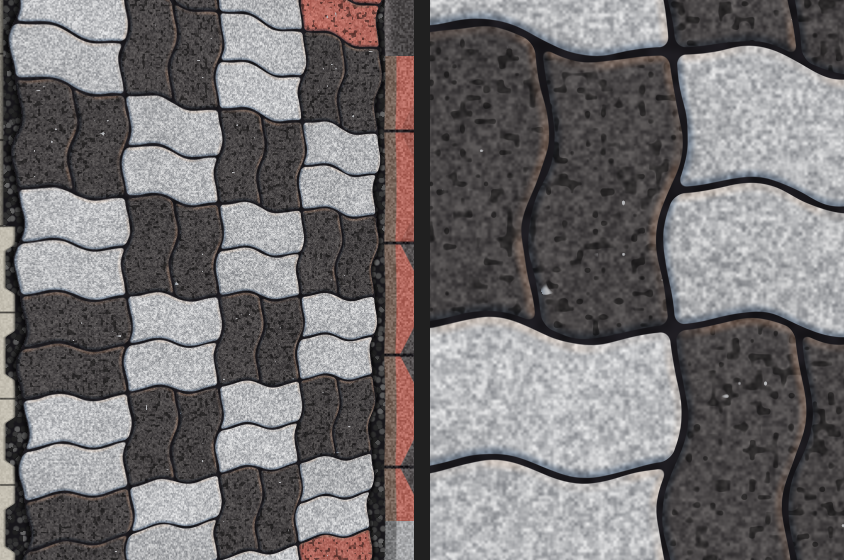
Left, the full canvas; right, a detail of the centre.
This texture is drawn by a Shadertoy shader. Its source:

```glsl
#define WAVE 0.042
#define JOINT 0.011
#define CORNER 0.05
#define GRAIN 330.0
#define PEBBLES 95.0
#define PALE vec3(0.715, 0.72, 0.73)
#define CHARCOAL vec3(0.285, 0.273, 0.275)
#define BRICK vec3(0.70, 0.41, 0.37)
#define RUST vec3(0.54, 0.44, 0.38)
#define SHADOW vec3(0.09, 0.085, 0.10)
#define CONCRETE vec3(0.76, 0.74, 0.69)

float hash(vec2 p) {
    vec3 q = fract(p.xyx * 0.1031);
    q += dot(q, q.yzx + 33.33);
    return fract((q.x + q.y) * q.z);
}

float noise(vec2 p) {
    vec2 i = floor(p), f = fract(p);
    f = f * f * (3.0 - 2.0 * f);
    return mix(mix(hash(i), hash(i + vec2(1, 0)), f.x),
               mix(hash(i + vec2(0, 1)), hash(i + 1.0), f.x), f.y);
}

// Wavy side of a block, one period per block
vec2 wave(vec2 t) {
    t *= 6.2832;
    return WAVE * (sin(t) - 0.35 * sin(2.0 * t));
}

// Receding floor: canvas position to block coordinates
vec2 floorCoords(vec2 p) {
    float y = p.y - 0.5286;
    float x = 0.3776 + (p.x - 0.3776) / (1.0 - 0.066 * y) - 0.0352;
    float t = y / (0.1916 - 0.0735 * p.x);
    return vec2(x * (4.756 + 2.448 * x), 1.0 + t + 0.012 * t * t);
}

float roundBox(vec2 p, vec2 size) {
    vec2 q = abs(p) - size + CORNER;
    return length(max(q, 0.0)) + min(max(q.x, q.y), 0.0) - CORNER;
}

vec3 gravel(vec2 p) {
    vec2 g = p * PEBBLES, cell = floor(g);
    float nearest = 9.0, tone = 0.0;
    for (int k = 0; k < 9; k++) {
        vec2 c = cell + vec2(k % 3, k / 3) - 1.0;
        float d = length(c + vec2(hash(c), hash(c + 71.0)) - g);
        if (d < nearest) { nearest = d; tone = hash(c + 19.0); }
    }
    return mix(vec3(0.12 + 0.28 * tone * tone), SHADOW, smoothstep(0.3, 0.7, nearest));
}

// Loose stones with stacked kerbs on either side
vec3 surroundings(vec2 p, float px) {
    vec3 col = gravel(p);
    float speck = noise(p * GRAIN) - 0.5;

    // Notched pale kerbs on the left
    float row = (p.y - 0.404) / 0.154;
    float notch = smoothstep(0.20, 0.30, abs(fract(row) - 0.5));
    float width = row > 0.0 ? mix(0.010, 0.027, notch) : 0.006;
    float seam = smoothstep(0.0, 0.02, min(fract(row), 1.0 - fract(row)));
    vec3 kerb = CONCRETE * mix(0.4, 1.0, seam) * (row > 0.0 ? 1.0 : 0.65) + 0.08 * speck;
    kerb *= mix(0.65, 1.0, smoothstep(0.0, 0.006, width - p.x));
    col = mix(col, kerb, smoothstep(px, -px, p.x - width));

    // Faceted blocks on the right
    row = (p.y - 0.234) / 0.2;
    float r = fract(row), x = p.x - 0.686 - 0.008 * r * (1.0 - r);
    float facet = 0.028 + 0.048 * (1.0 - abs(2.0 * r - 1.0));
    vec3 top = row < 1.0 ? BRICK * 0.88 : CHARCOAL * 1.15;
    vec3 block = mix(top, BRICK, smoothstep(px, -px, x - facet));
    block = mix(block, mix(RUST, CHARCOAL, 0.3), smoothstep(px, -px, x - 0.020));
    block = mix(SHADOW, block, smoothstep(0.0, 0.025, min(r, 1.0 - r)));
    if (p.y < 0.10) block = CHARCOAL * mix(1.5, 1.0, smoothstep(0.0, 0.02, x));
    if (p.y > 0.93) block = PALE * mix(0.65, 0.92, smoothstep(0.018, 0.022, x));
    return mix(col, block + 0.2 * speck, smoothstep(-px, px, x));
}

void mainImage(out vec4 fragColor, in vec2 fragCoord) {
    float px = 1.0 / iResolution.y;
    vec2 p = vec2(fragCoord.x, iResolution.y - fragCoord.y) * px;
    vec2 uv = floorCoords(p), bend = wave(uv);
    uv += vec2(-bend.y, bend.x);
    vec2 cell = floor(uv), local = fract(uv) - 0.5;

    // Checkerboard of pairs, with brick ones at both ends of the last column
    bool dark = mod(cell.x + cell.y + (cell.y < -2.5 ? 1.0 : 0.0), 2.0) > 0.5;
    bool red = dark && cell.x > 2.5 && abs(cell.y - 0.5) > 3.0;
    bool upright = dark && !red && !(cell.x < 0.5 && cell.y > 0.5);

    // Halve the block into two pavers
    vec2 size = vec2(0.5, 0.25);
    if (upright) local = local.yx;
    float part = step(0.0, local.y);
    local.y -= 0.5 * part - 0.25;
    float wobble = 0.008 * noise(p * 60.0);
    float dist = roundBox(local, size) + JOINT + wobble - 0.003;
    if (upright) { local = local.yx; size = size.yx; }

    // Stone: fine speckle, pores, blotches and a tone for each paver
    float tone = hash(cell * 2.0 + vec2(part, 40.0)) - 0.5;
    float grain = 0.6 * noise(p * GRAIN) + 0.4 * noise(p * GRAIN * 1.7 + 9.0) - 0.5;
    float blotch = noise(p * 22.0) - 0.5;
    vec3 col = red ? BRICK : dark ? CHARCOAL : PALE;
    col *= 1.0 + 0.09 * tone + 0.07 * blotch;
    col += grain * (dark ? 0.24 : 0.42) * vec3(1.0, 0.98, 0.94);
    if (dark) {
        col *= 1.0 - 0.45 * smoothstep(0.66, 0.85, noise(p * GRAIN * 0.65 + 31.0));
        float chip = smoothstep(0.93, 0.98, noise(p * 130.0 + 5.0));
        col = mix(col, PALE, chip * step(0.6, noise(p * 30.0 + 8.0)));
    }

    // Worn edge above and to the right, cool shade on the other sides
    float lit = min(size.x - local.x, size.y + local.y);
    float shaded = min(size.x + local.x, size.y - local.y);
    float wear = smoothstep(0.3, 0.7, noise(p * 45.0 + 3.0));
    vec3 worn = dark ? RUST : vec3(0.80, 0.74, 0.69);
    col = mix(col, worn + 0.3 * grain, (0.2 + 0.4 * wear) * smoothstep(0.055, 0.02, lit));
    col *= mix(vec3(0.60, 0.66, 0.73), vec3(1), smoothstep(0.012, 0.05, shaded));

    // Joints, then the ground outside the four columns
    float aa = 5.0 * px;
    col = mix(col, SHADOW * (0.8 + 0.6 * noise(p * 150.0)), smoothstep(-aa, aa, dist));
    if (cell.x < 0.0 || cell.x > 3.0) {
        float away = cell.x < 0.0 ? -uv.x : uv.x - 4.0;
        col = surroundings(p, px) * mix(0.45, 1.0, smoothstep(0.0, 0.06, away));
    }
    fragColor = vec4(clamp(col, 0.0, 1.0), 1.0);
}
```
